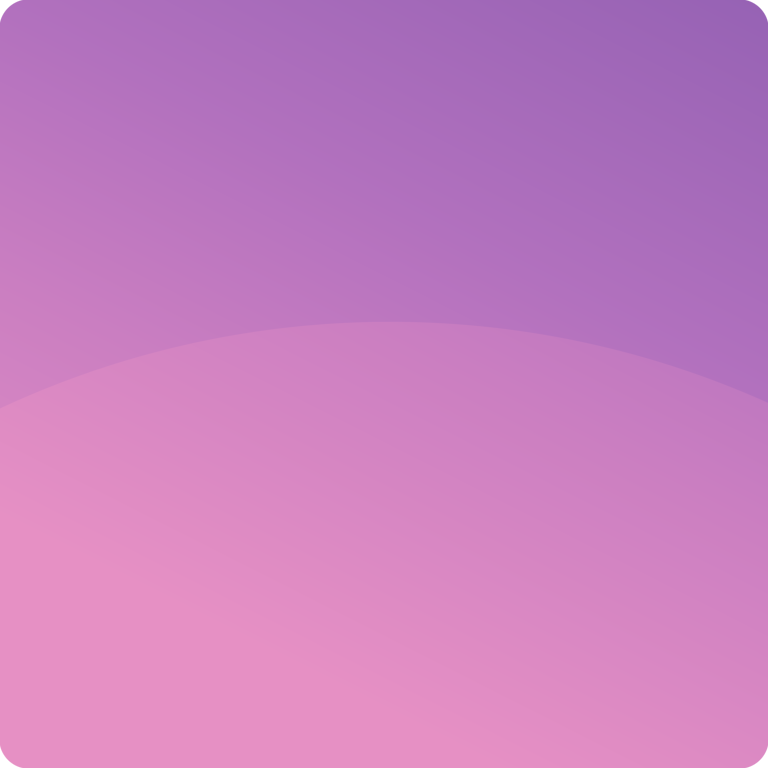
A three.js fragment shader for this background:

```glsl
// Rounded card with a slanted pink-to-violet gradient and a paler hill below.
varying vec2 vUv;

// Gradient colours, from lower left to upper right
const vec3 PINK   = vec3(0.902, 0.565, 0.769);
const vec3 ORCHID = vec3(0.792, 0.494, 0.757);
const vec3 MAUVE  = vec3(0.698, 0.443, 0.745);
const vec3 VIOLET = vec3(0.588, 0.384, 0.706);
const vec3 PAPER  = vec3(1.0);

// Positions of those colours along the gradient axis
const vec4 STOPS = vec4(0.12, 0.57, 0.88, 1.34);
const vec2 GRADIENT_AXIS = vec2(0.45, 0.89);

// Hill: a large circle centred below the canvas
const vec2 HILL_CENTER = vec2(0.508, -0.619);
const float HILL_RADIUS = 1.2;
const float HILL_SHIFT = 0.17;

const float CORNER_RADIUS = 0.039;
const float EDGE = 0.001;

// Coverage of the inside of a signed distance
float fill(float dist) {
  return 1.0 - smoothstep(-EDGE, EDGE, dist);
}

float circleDistance(vec2 p, vec2 center, float radius) {
  return length(p - center) - radius;
}

float roundedBoxDistance(vec2 p, vec2 halfSize, float radius) {
  vec2 q = abs(p) - halfSize + radius;
  return length(max(q, 0.0)) + min(max(q.x, q.y), 0.0) - radius;
}

// Linear blend through the four stops
vec3 ramp(float t) {
  vec3 blend = clamp((t - STOPS.xyz) / (STOPS.yzw - STOPS.xyz), 0.0, 1.0);
  vec3 color = mix(PINK, ORCHID, blend.x);
  color = mix(color, MAUVE, blend.y);
  return mix(color, VIOLET, blend.z);
}

void main() {
  // Sky and hill share one gradient, shifted toward pink on the hill
  float along = dot(vUv, GRADIENT_AXIS);
  float hill = fill(circleDistance(vUv, HILL_CENTER, HILL_RADIUS));
  vec3 color = mix(ramp(along), ramp(along - HILL_SHIFT), hill);

  // Rounded corners
  float card = fill(roundedBoxDistance(vUv - 0.5, vec2(0.5 + EDGE), CORNER_RADIUS));
  gl_FragColor = vec4(mix(PAPER, color, card), 1.0);
}
```
